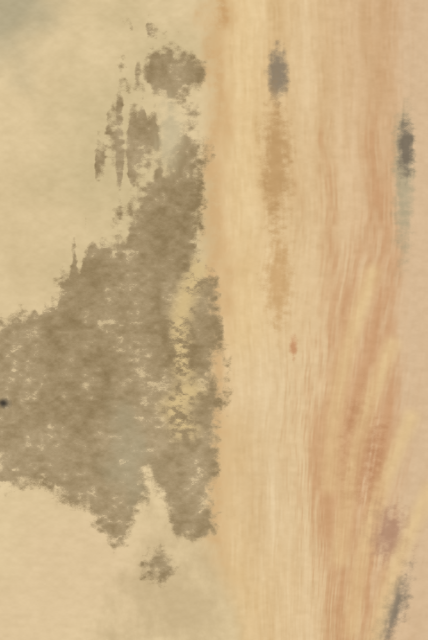
This texture is drawn by a Shadertoy shader. Its source:

```glsl
#define CREAM vec3(.85, .76, .59)
#define SAND vec3(.86, .74, .56)
#define HONEY vec3(.88, .76, .56)
#define OCHRE vec3(.78, .62, .42)
#define ROSE vec3(.77, .56, .4)
#define UMBER vec3(.635, .555, .42)
#define SLATE vec3(.53, .48, .41)
#define SAGE vec3(.68, .64, .52)
#define RAGGED .085
#define STREAK_SCALE 34.

float hash(vec2 p) {
    vec3 q = fract(p.xyx * .1031);
    q += dot(q, q.yzx + 33.33);
    return fract((q.x + q.y) * q.z);
}

float noise(vec2 p) {
    vec2 i = floor(p), f = fract(p), e = vec2(1, 0);
    f = f * f * (3. - 2. * f);
    return mix(mix(hash(i), hash(i + e), f.x),
               mix(hash(i + e.yx), hash(i + e.xx), f.x), f.y);
}

float fbm(vec2 p) {
    float sum = 0., amp = .5;
    for (int i = 0; i < 5; i++) {
        sum += amp * noise(p);
        p = 2. * p + 7.3;
        amp *= .5;
    }
    return sum;
}

// Grain drawn out along the brush direction
float streaks(vec2 p) {
    return .45 * noise(p * vec2(.8, .08)) + .3 * noise(p * vec2(2, .2) + 9.)
         + .25 * noise(p * vec2(5, .8));
}

// Signed distance to the outline of the worn patch
float patchDistance(vec2 p) {
    const int N = 23;
    vec2 v[N] = vec2[N](
        vec2(-.1, .73), vec2(.09, .79), vec2(.15, .85), vec2(.21, .93),
        vec2(.29, .95), vec2(.31, 1.04), vec2(.35, 1.1), vec2(.41, 1.1),
        vec2(.43, 1.26), vec2(.467, 1.25), vec2(.46, .93), vec2(.47, .85),
        vec2(.5, .83), vec2(.51, .58), vec2(.485, .24), vec2(.42, .25),
        vec2(.35, .4), vec2(.32, .31), vec2(.3, .19), vec2(.24, .24),
        vec2(.19, .31), vec2(.1, .38), vec2(-.1, .29));
    float d = 1e3, side = 1.;
    for (int i = 0, j = N - 1; i < N; j = i, i++) {
        vec2 e = v[j] - v[i], w = p - v[i];
        vec2 b = w - e * clamp(dot(w, e) / dot(e, e), 0., 1.);
        d = min(d, dot(b, b));
        bvec3 c = bvec3(p.y >= v[i].y, p.y < v[j].y, e.x * w.y > e.y * w.x);
        if (all(c) || all(not(c))) side = -side;
    }
    return side * sqrt(d);
}

float ellipse(vec2 p, vec2 c, vec2 r) {
    return (length((p - c) / r) - 1.) * min(r.x, r.y);
}

// Soft mark broken up by the grain
void dab(inout vec3 col, vec3 tint, float opacity, vec2 p, vec2 c, vec2 r, float grain) {
    float d = length((p - c) / r) + (grain - .5) * 1.9;
    col = mix(col, tint, opacity * (1. - smoothstep(.2, 1.35, d)));
}

// Bowed stroke between two points
float stroke(vec2 p, vec2 a, vec2 b, float width) {
    vec2 e = b - a;
    float t = clamp(dot(p - a, e) / dot(e, e), 0., 1.);
    p.x += .025 * sin(3.14 * t);
    return 1. - smoothstep(0., 1., length(p - a - e * t) / width);
}

void mainImage(out vec4 fragColor, in vec2 fragCoord) {
    vec2 p = fragCoord / iResolution.xy * vec2(1, 1.5);
    float cloud = fbm(p * 5.);
    float rough = fbm(p * vec2(24, 15) + 3.);
    float fine = fbm(p * vec2(60, 90));
    float lean = .17 * smoothstep(.58, .9, p.x) * min(p.y - .9, 0.);
    float grain = streaks(vec2(p.x - lean + cloud * .03, p.y) * STREAK_SCALE);
    float broken = mix(fine, grain, .5);

    // Pale ground on the left
    vec3 col = CREAM + (cloud - .5) * .09 + (rough - .48) * .04;
    dab(col, SAGE, .8, p, vec2(0, 1.5), vec2(.16, .22), cloud);
    dab(col, vec3(.78, .71, .54), .6, p, vec2(.3, 1.2), vec2(.2, .35), cloud);
    dab(col, vec3(.87, .77, .61), .8, p, vec2(.15, .1), vec2(.3, .3), cloud);
    dab(col, vec3(.77, .68, .52), .7, p, vec2(.42, .1), vec2(.16, .2), rough);

    // Warm brushed field on the right
    vec3 warm = mix(SAND, vec3(.83, .69, .53), smoothstep(.65, .95, p.x));
    warm = mix(warm, HONEY, .8 * exp(-pow(abs(p.x - .57) / .065, 2.)));
    dab(warm, vec3(.87, .76, .59), .8, p, vec2(.64, .42), vec2(.16, .36), cloud);
    warm += (grain - .5) * vec3(.09, .12, .14);
    dab(warm, ROSE, .5, p, vec2(.84, .5), vec2(.13, .5), grain);
    warm = mix(warm, vec3(.84, .73, .59), .7 * smoothstep(.92, 1., p.x + .05 * grain));
    float edge = .49 + (rough - .5) * .07 + .07 * smoothstep(.25, 0., p.y);
    col = mix(col, warm, smoothstep(-.035, .035, p.x - edge));
    float rim = exp(-pow(abs(p.x - edge - .015) / .028, 2.));
    rim *= smoothstep(.2, .7, broken) * smoothstep(.08, .25, p.y);
    col = mix(col, OCHRE, rim * (.6 + .4 * smoothstep(1.2, 1.45, p.y)));

    // Worn patch and the islands around it
    float d = patchDistance(p);
    d = min(d, ellipse(p, vec2(.39, 1.325), vec2(.075, .062)));
    d = min(d, ellipse(p, vec2(.305, 1.155), vec2(.062, .085)));
    d = min(d, ellipse(p, vec2(.355, 1.425), vec2(.018, .012)));
    d = min(d, ellipse(p, vec2(.38, .18), vec2(.035, .025)));
    float bristle = noise(p * vec2(75, 9)) - .5;
    d += (rough - .48) * RAGGED + (fine - .5) * .04;
    d += bristle * .07 * smoothstep(.45, .3, p.x) * smoothstep(.5, .8, p.y);
    vec3 worn = UMBER + (rough - .48) * .17 + (cloud - .48) * .1 + (fine - .5) * .1;
    dab(worn, SAGE, .5, p, vec2(.3, .43), vec2(.05, .12), rough);
    float flecks = smoothstep(.58, .75, mix(fine, rough, .4)) * .6;
    col = mix(col, worn, (.95 - flecks) * smoothstep(.014, -.018, d));

    // Pale ground showing through
    float gap = stroke(p, vec2(.463, .87), vec2(.43, .63), .045);
    gap = max(gap, stroke(p, vec2(.44, .58), vec2(.43, .5), .06));
    col = mix(col, vec3(.82, .72, .52), gap * smoothstep(.38, .6, fine * .6 + rough * .45));
    dab(col, vec3(.77, .71, .57), .8, p, vec2(.4, 1.18), vec2(.035, .09), broken);

    // Darker touches
    dab(col, SLATE * .5, 1., p, vec2(.008, .555), vec2(.016, .014), rough);
    dab(col, SLATE, .85, p, vec2(.65, 1.325), vec2(.022, .055), broken);
    dab(col, OCHRE * .94, .75, p, vec2(.645, 1.11), vec2(.032, .14), broken);
    dab(col, OCHRE, .65, p, vec2(.65, .84), vec2(.035, .11), broken);
    dab(col, ROSE, .8, p, vec2(.685, .69), vec2(.01, .03), broken);
    dab(col, SAGE, .75, p, vec2(.945, 1.08), vec2(.025, .17), broken);
    dab(col, SLATE * .9, .9, p, vec2(.95, 1.15), vec2(.018, .065), broken);
    dab(col, ROSE * .95, .75, p, vec2(.85, .44), vec2(.045, .12), broken);
    dab(col, vec3(.65, .49, .41), .6, p, vec2(.91, .25), vec2(.05, .07), broken);
    dab(col, SLATE, .9, p, vec2(.9 + .3 * p.y, .07), vec2(.03, .1), broken);

    // Light strokes sweeping down to the left
    for (float k = 0.; k < 4.; k++) {
        vec2 top = vec2(.87 + .045 * k, .86 - .17 * k);
        float light = stroke(p, top, top - vec2(.1 + .02 * k, .5), .035);
        col = mix(col, HONEY, light * (.4 + .6 * grain));
    }

    // Canvas tooth
    col += (fine - .48) * .05;
    fragColor = vec4(clamp(col, 0., 1.), 1);
}
```
